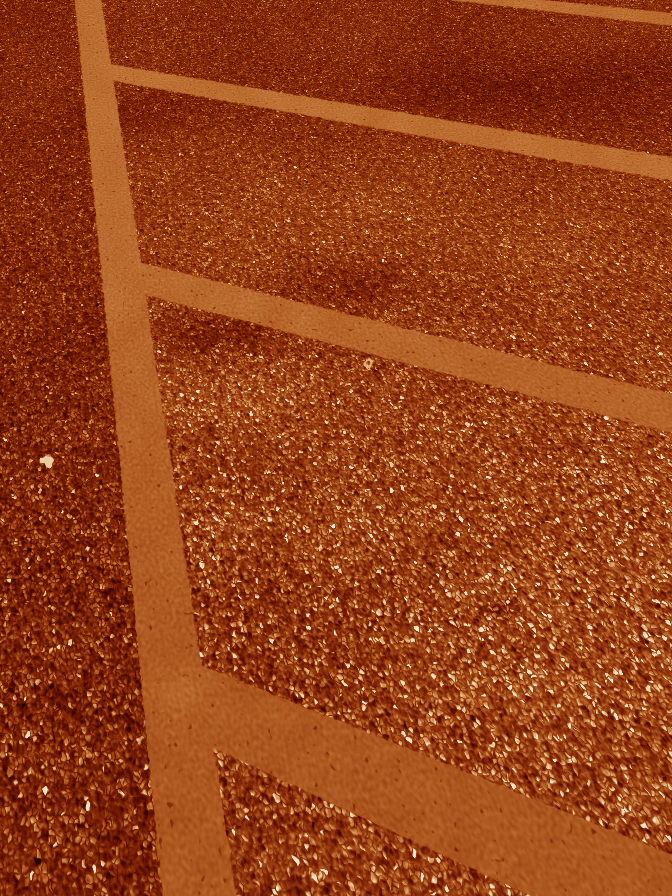
This texture is drawn by a Shadertoy shader. Its source:

```glsl
// Painted stripes converging over coarse, rust-toned gravel.
// A perspective ground plane carries warped cellular grains and grit; straight
// bands with rough borders form the paint, and a power curve turns tone to colour.

vec2 hash2(vec2 p) {
    vec3 h = fract(vec3(p.xyx) * vec3(0.1031, 0.1030, 0.0973));
    h += dot(h, h.yzx + 33.33);
    return fract((h.xx + h.yz) * h.zy);
}

float gradientNoise(vec2 p) {
    vec2 i = floor(p), f = fract(p);
    vec2 s = f * f * f * (f * (f * 6.0 - 15.0) + 10.0);
    vec2 o = vec2(0.0, 1.0);
    float a = dot(hash2(i) * 2.0 - 1.0, f);
    float b = dot(hash2(i + o.yx) * 2.0 - 1.0, f - o.yx);
    float c = dot(hash2(i + o.xy) * 2.0 - 1.0, f - o.xy);
    float d = dot(hash2(i + o.yy) * 2.0 - 1.0, f - o.yy);
    return mix(mix(a, b, s.x), mix(c, d, s.x), s.y);
}

// Tone offset of one gravel grain, lit from one side and darker at its rim
float gravel(vec2 p) {
    p += 0.7 * vec2(gradientNoise(p * 0.9), gradientNoise(p * 0.9 + 57.0));
    vec2 cell = floor(p), nearestCell = cell, offset = vec2(0.0);
    float first = 9.0, second = 9.0;
    for (int y = -1; y <= 1; y++)
    for (int x = -1; x <= 1; x++) {
        vec2 c = cell + vec2(x, y);
        vec2 toSeed = c + hash2(c) - p;
        float d = length(toSeed);
        if (d < first) { second = first; first = d; nearestCell = c; offset = toSeed; }
        else second = min(second, d);
    }
    vec2 h = hash2(nearestCell + 71.7);
    float grain = 0.27 * (h.x + h.y - 1.0) + 0.13 * smoothstep(0.94, 1.0, h.x);
    grain += 0.13 * dot(offset, vec2(0.6, 0.8));
    return mix(-0.07, grain + 0.02, smoothstep(0.0, 0.45, second - first));
}

// Soft elliptical patch
float patchAt(vec2 p, vec2 centre, vec2 radius) {
    vec2 d = (p - centre) / radius;
    return exp(-dot(d, d));
}

// Coverage beyond a line given as (intercept, slope)
float beyondLine(vec2 p, vec2 line, float soft) {
    float d = (p.y - line.x - line.y * p.x) / sqrt(1.0 + line.y * line.y);
    return smoothstep(-soft, soft, d);
}

float band(vec2 p, vec2 near, vec2 far, float soft) {
    return beyondLine(p, near, soft) * (1.0 - beyondLine(p, far, soft));
}

// Long side stripe joined by four cross stripes
float paint(vec2 p, float soft) {
    float side = band(p.yx, vec2(0.0833, 0.0977), vec2(0.1133, 0.150), soft);
    float cross = band(p, vec2(-0.0607, 0.100), vec2(-0.0583, 0.116), soft);
    cross = max(cross, band(p, vec2(0.0511, 0.166), vec2(0.0677, 0.179), soft));
    cross = max(cross, band(p, vec2(0.2542, 0.248), vec2(0.2865, 0.262), soft));
    cross = max(cross, band(p, vec2(0.6520, 0.403), vec2(0.7238, 0.466), soft));
    return max(side, cross * beyondLine(p.yx, vec2(0.0983, 0.124), soft));
}

// Broad light and damp areas of the ground
float groundTone(vec2 p) {
    float inner = beyondLine(p.yx, vec2(0.0983, 0.124), 0.01);
    float tone = mix(0.525, mix(0.54, 0.615, smoothstep(0.08, 0.28, p.y)), inner);
    tone -= 0.08 * patchAt(p, vec2(0.62, 0.105), vec2(0.20, 0.045));
    tone -= 0.07 * patchAt(p, vec2(0.16, 0.125), vec2(0.07, 0.025));
    tone += 0.02 * patchAt(p, vec2(0.40, 0.220), vec2(0.25, 0.070));
    tone -= 0.09 * patchAt(p, vec2(0.39, 0.318), vec2(0.10, 0.025));
    tone -= 0.10 * patchAt(p, vec2(0.23, 0.375), vec2(0.11, 0.030));
    tone += 0.07 * patchAt(p, vec2(0.27, 0.445), vec2(0.10, 0.035));
    tone += 0.05 * patchAt(p, vec2(0.25, 0.590), vec2(0.05, 0.030));
    tone += 0.05 * patchAt(p, vec2(0.68, 0.700), vec2(0.25, 0.200));
    tone -= 0.04 * patchAt(p, vec2(0.33, 0.720), vec2(0.12, 0.060));
    tone -= 0.17 * patchAt(p, vec2(0.56, 0.677), vec2(0.018, 0.012));
    return tone + 0.05 * gradientNoise(p * vec2(9.0, 16.0));
}

// Small pale stone with an irregular outline
float pebble(vec2 p, vec2 centre, float radius, float soft) {
    float rough = 0.8 * radius * gradientNoise(p * 190.0);
    return 1.0 - smoothstep(-soft, soft, length(p - centre) - radius + rough);
}

void mainImage(out vec4 fragColor, in vec2 fragCoord) {
    // Height is one unit; y runs down from the far end
    vec2 p = fragCoord / iResolution.y;
    p.y = 1.0 - p.y;
    float soft = max(0.0011, 0.7 / iResolution.y);

    // Gravel in ground-plane coordinates
    float depth = 1.0 / (p.y + 0.58);
    vec2 ground = vec2(p.x - 0.03, 1.05) * depth * 190.0;
    float contrast = mix(0.8, 1.25, smoothstep(0.0, 0.8, p.y));
    float grit = gravel(ground * 1.45);
    grit += 0.17 * gradientNoise(ground * 0.8) + 0.20 * gradientNoise(ground * 1.9 + 23.0);
    float tone = min(groundTone(p) + contrast * grit, 0.96);
    tone = mix(tone, 0.92, pebble(p, vec2(0.053, 0.515), 0.0070, soft));
    float ring = pebble(p, vec2(0.411, 0.405), 0.0050, soft);
    ring -= pebble(p, vec2(0.411, 0.405), 0.0022, soft);
    tone = mix(tone, 0.88, clamp(ring, 0.0, 1.0));

    // Paint with ragged borders, fine texture and scattered pits
    float wobble = gradientNoise(ground * 0.6) + 0.9 * gradientNoise(ground * 1.5);
    float cover = paint(p + 0.0022 * wobble / depth, soft);
    float coat = mix(0.735, 0.675, smoothstep(0.1, 0.85, p.y));
    coat += 0.03 * patchAt(p, vec2(0.205, 0.775), vec2(0.045, 0.035));
    coat += 0.08 * gradientNoise(ground * 1.6) + 0.03 * gradientNoise(p * 28.0);
    coat -= 0.14 * smoothstep(0.32, 0.52, gradientNoise(ground * 1.1 + 40.0));
    tone = clamp(mix(tone, coat, cover), 0.15, 1.0);

    fragColor = vec4(pow(vec3(tone), vec3(1.0, 2.75, 5.3)), 1.0);
}
```
